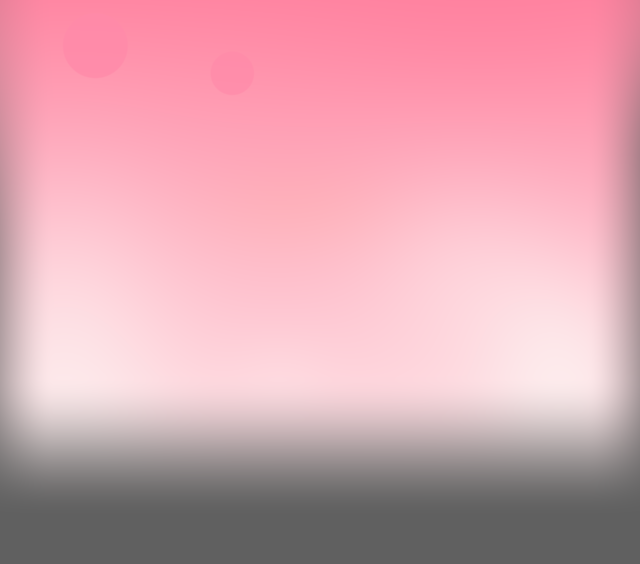
Write a Shadertoy shader that draws this background.

```glsl
// Soft pink sky with pale glows and two discs, fading into a blurred grey frame.

const vec3 ROSE = vec3(1.000, 0.505, 0.622);
const vec3 PALE = vec3(0.993, 0.932, 0.934);
const vec3 GREY = vec3(0.376);
const vec3 DISC = vec3(1.000, 0.540, 0.662);

const float TONE_TOP = 0.05;      // paleness at the top edge
const float TONE_SLOPE = 1.05;    // paleness gained per unit of depth
const float SIDE_BLUR = 0.085;    // half width of the side fades
const vec2 FLOOR_FADE = vec2(0.08, 0.335);
const float WARMTH = 0.025;

// Glows: centre and radii, all in canvas fractions; strengths below
const int GLOWS = 5;
const vec4 GLOW[GLOWS] = vec4[](
    vec4(0.10, 0.44, 0.17, 0.30),
    vec4(0.72, 0.54, 0.15, 0.17),
    vec4(0.88, 0.38, 0.13, 0.20),
    vec4(0.75, 0.92, 0.30, 0.14),
    vec4(0.44, 0.34, 0.08, 0.08));
const float GLOW_GAIN[GLOWS] = float[](0.22, 0.16, 0.22, -0.05, 0.05);

// Discs: centre, radius in canvas heights, opacity
const int DISCS = 2;
const vec4 DISC_SHAPE[DISCS] = vec4[](
    vec4(0.149, 0.919, 0.0575, 0.80),
    vec4(0.363, 0.870, 0.0385, 0.70));

float gaussian(vec2 uv, vec4 shape) {
    vec2 q = (uv - shape.xy) / shape.zw;
    return exp(-dot(q, q));
}

// Vertical gradient lifted and lowered by the broad glows
vec3 skyColor(vec2 uv) {
    float tone = TONE_TOP + TONE_SLOPE * (1.0 - uv.y);
    for (int i = 0; i < GLOWS; i++) {
        tone += GLOW_GAIN[i] * gaussian(uv, GLOW[i]);
    }
    vec3 color = mix(ROSE, PALE, clamp(tone, 0.0, 1.0));
    color.b -= WARMTH * gaussian(uv, vec4(0.47, 0.63, 0.16, 0.09));
    return color;
}

// One where the sky is clear, zero where the frame covers it
float frameOpening(vec2 uv) {
    float depth = 1.0 - uv.y;
    float leftCover = 1.0 - smoothstep(-SIDE_BLUR, SIDE_BLUR, uv.x);
    float rightCover = 1.0 - smoothstep(-SIDE_BLUR, SIDE_BLUR, 1.0 - uv.x);
    leftCover *= mix(0.28, 1.0, smoothstep(0.0, 0.48, depth));
    rightCover *= mix(0.35, 1.08, smoothstep(0.0, 0.30, depth));
    float bottom = smoothstep(FLOOR_FADE.x, FLOOR_FADE.y, uv.y);
    return (1.0 - leftCover) * (1.0 - rightCover) * bottom;
}

void mainImage(out vec4 fragColor, in vec2 fragCoord) {
    vec2 uv = fragCoord / iResolution.xy;
    vec2 aspect = vec2(iResolution.x / iResolution.y, 1.0);
    float pixel = 1.0 / iResolution.y;

    vec3 color = skyColor(uv);

    // Translucent discs
    for (int i = 0; i < DISCS; i++) {
        vec4 disc = DISC_SHAPE[i];
        float dist = length((uv - disc.xy) * aspect) - disc.z;
        color = mix(color, DISC, disc.w * (1.0 - smoothstep(-pixel, pixel, dist)));
    }

    // Grey frame over everything
    color = mix(GREY, color, frameOpening(uv));
    fragColor = vec4(color, 1.0);
}
```
